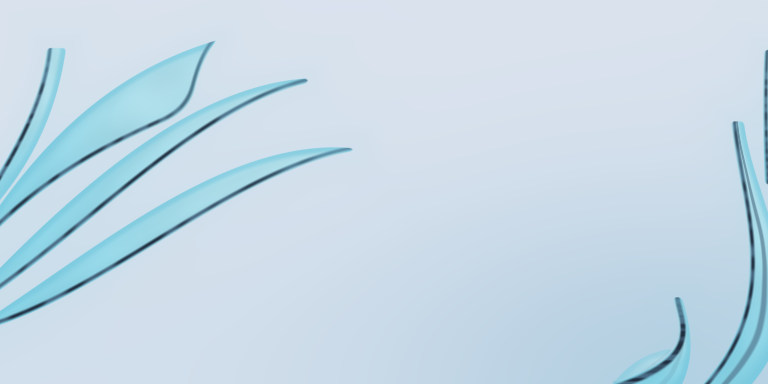
A Shadertoy shader for this background:

```glsl
// Curved blades of pale blue glass sweeping in from both sides of a misty backdrop.
// Each blade lies between two cubic edge curves; its distance to them shades a
// tinted body, a dark refracting rim, a thin light fringe and a soft outer glow.

#define RIM_WIDTH 0.013
#define FRINGE_WIDTH 0.004
#define GLOW_AMOUNT 0.13
#define GLOW_FALLOFF 16.0
#define MIST vec3(0.855, 0.888, 0.932)
#define HAZE vec3(0.715, 0.815, 0.885)
#define GLASS_ROOT vec3(0.47, 0.79, 0.875)
#define GLASS_TIP vec3(0.63, 0.84, 0.895)
#define TEAL vec3(0.38, 0.62, 0.72)
#define STEEL vec3(0.26, 0.39, 0.49)
#define INK vec3(0.09, 0.15, 0.22)

vec2 hashGradient(vec2 cell) {
    float a = fract(sin(dot(cell, vec2(127.1, 311.7))) * 43758.5) * 6.2832;
    return vec2(cos(a), sin(a));
}

float gradientNoise(vec2 p) {
    vec2 i = floor(p), f = fract(p);
    vec2 u = f * f * f * (f * (f * 6.0 - 15.0) + 10.0);
    vec2 r = vec2(1.0, 0.0);
    float low = mix(dot(hashGradient(i), f),
                    dot(hashGradient(i + r.xy), f - r.xy), u.x);
    float high = mix(dot(hashGradient(i + r.yx), f - r.yx),
                     dot(hashGradient(i + r.xx), f - r.xx), u.x);
    return mix(low, high, u.y);
}

float smoothMin(float a, float b, float k) {
    float h = max(k - abs(a - b), 0.0) / k;
    return min(a, b) - h * h * k * 0.25;
}

// Signed distance above a cubic through four evenly spaced heights
float aboveEdge(vec2 q, vec2 span, vec4 h) {
    float len = span.y - span.x;
    float t = clamp((q.x - span.x) / len, 0.0, 1.0);
    float c1 = dot(h, vec4(-5.5, 9.0, -4.5, 1.0));
    float c2 = dot(h, vec4(9.0, -22.5, 18.0, -4.5));
    float c3 = dot(h, vec4(-4.5, 13.5, -13.5, 4.5));
    float height = h.x + t * (c1 + t * (c2 + t * c3));
    float slope = (c1 + t * (2.0 * c2 + 3.0 * t * c3)) / len;
    return (q.y - height) * inversesqrt(1.0 + slope * slope);
}

// q.x runs root to tip over span; the dark rim follows the low edge and the cut.
// rim scales the rim width, streak the dark line inside the glass.
vec3 blade(vec3 col, vec2 q, vec2 span, vec4 low, vec4 high,
           float cut, float rim, float streak, float opacity) {
    float aa = 0.8 / iResolution.y;
    float t = clamp((q.x - span.x) / (span.y - span.x), 0.0, 1.0);
    float dLow = aboveEdge(q, span, low);
    float dHigh = -aboveEdge(q, span, high);
    float across = clamp(dLow / max(dLow + dHigh, 0.001), 0.0, 1.0);
    float rimDist = smoothMin(dLow, cut, 0.05);
    float ends = min(q.x - span.x + 0.01, span.y - q.x);
    float inside = smoothMin(min(rimDist, dHigh), ends, 0.012);

    // Body tint with a paler core and a deeper far edge
    float wave = gradientNoise(vec2(t * 5.0, across * 2.0) + low.xy * 20.0);
    vec3 body = mix(GLASS_ROOT, GLASS_TIP, smoothstep(0.0, 0.75, t));
    body += 0.06 * sin(across * 3.1416) * vec3(0.8, 0.5, 0.3) + 0.035 * wave;
    body = mix(GLASS_ROOT, body, 0.35 + 0.65 * smoothstep(0.006, 0.02, dHigh));

    // Internal reflection
    float lineDist = abs(across - 0.47 - 0.06 * wave);
    body = mix(body, STEEL, streak * (1.0 - smoothstep(0.03, 0.11, lineDist)));

    // Rim broken into darker and lighter stretches
    float grain = gradientNoise(vec2(t * 17.0, low.x * 31.0));
    vec3 rimColor = mix(INK, STEEL, smoothstep(-0.25, 0.35, grain));
    rimColor = mix(rimColor, TEAL, smoothstep(0.6, 1.0, t) * (1.0 - streak) * 0.75);
    float width = RIM_WIDTH * rim;
    float soft = 0.002 + aa;
    float band = smoothstep(FRINGE_WIDTH - soft, FRINGE_WIDTH + soft, rimDist)
               * (1.0 - smoothstep(width - soft, width + soft, rimDist));
    body = mix(body, rimColor, band * min(rim, 1.0));

    float glow = GLOW_AMOUNT * opacity * exp(-max(-inside, 0.0) * GLOW_FALLOFF);
    col = mix(col, GLASS_TIP, glow);
    return mix(col, body, opacity * smoothstep(-aa, aa, inside));
}

void mainImage(out vec4 fragColor, in vec2 fragCoord) {
    vec2 p = fragCoord / iResolution.y;
    p.x *= 2.0 * iResolution.y / iResolution.x;

    // Backdrop: cool haze pooling at the lower right
    vec2 pool = (p - vec2(1.72, 0.02)) / vec2(0.72, 0.5);
    float haze = 0.8 * exp(-dot(pool, pool)) + 0.22 * (1.0 - smoothstep(0.0, 0.75, p.y));
    vec3 col = mix(MIST, HAZE, clamp(haze, 0.0, 1.0));

    // Left fan, back to front
    col = blade(col, p.yx, vec2(0.479, 0.875), vec4(-0.047, 0.031, 0.091, 0.122),
                vec4(0.0, 0.088, 0.143, 0.172), 1.0, 1.0, 0.0, 0.95);
    float cut = -aboveEdge(p.yx, vec2(0.6875, 0.896), vec4(0.482, 0.505, 0.526, 0.565));
    col = blade(col, p, vec2(0.0, 0.567), vec4(0.409, 0.557, 0.659, 0.740),
                vec4(0.466, 0.682, 0.818, 0.896), cut, 1.0, 0.0, 0.95);
    col = blade(col, p, vec2(0.0, 0.802), vec4(0.245, 0.456, 0.659, 0.784),
                vec4(0.302, 0.547, 0.721, 0.796), 1.0, 1.0, 0.0, 0.95);
    col = blade(col, p, vec2(0.0, 0.920), vec4(0.154, 0.305, 0.487, 0.607),
                vec4(0.190, 0.398, 0.5625, 0.614), 1.0, 1.0, 0.0, 0.95);

    // Right stems, then the small curl with its clear film
    col = blade(col, p.yx, vec2(0.53, 0.87), vec4(1.992, 1.988, 1.987, 1.990),
                vec4(2.05), 1.0, 0.9, 0.5, 0.95);
    col = blade(col, p.yx, vec2(0.0, 0.684), vec4(1.831, 1.945, 1.940, 1.904),
                vec4(1.958, 2.044, 1.997, 1.937), 1.0, 1.0, 0.6, 0.95);
    col = blade(col, p, vec2(1.604, 1.75), vec4(0.0, 0.012, 0.045, 0.085),
                vec4(0.010, 0.055, 0.080, 0.092), 1.0, 0.4, 0.0, 0.6);
    col = blade(col, p.yx, vec2(0.0, 0.226), vec4(1.594, 1.740, 1.768, 1.753),
                vec4(1.776, 1.797, 1.794, 1.775), 1.0, 1.3, 0.15, 0.95);

    fragColor = vec4(clamp(col, 0.0, 1.0), 1.0);
}
```
